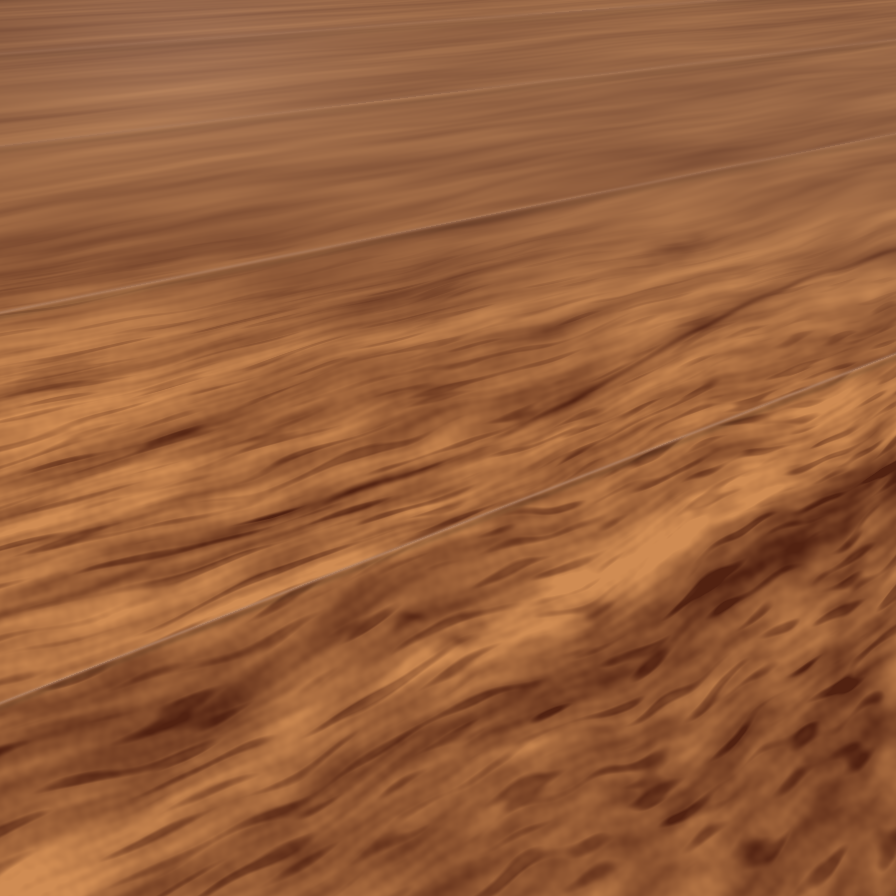
This texture is drawn by a three.js fragment shader. Its source:

```glsl
// Warm brown wooden floor planks receding in perspective, with streaked grain and thin seams.
varying vec2 vUv;

vec2 gradient(vec2 cell) {
  float angle = 6.2832 * fract(sin(dot(cell, vec2(127.1, 311.7))) * 43758.5);
  return vec2(cos(angle), sin(angle));
}

float gradientNoise(vec2 p) {
  vec2 i = floor(p), f = fract(p);
  vec2 w = f * f * f * (f * (f * 6.0 - 15.0) + 10.0);
  float low = mix(dot(gradient(i), f),
                  dot(gradient(i + vec2(1, 0)), f - vec2(1, 0)), w.x);
  float high = mix(dot(gradient(i + vec2(0, 1)), f - vec2(0, 1)),
                   dot(gradient(i + vec2(1, 1)), f - vec2(1, 1)), w.x);
  return mix(low, high, w.y);
}

// Soft stripe of given half width around zero
float band(float d, float halfWidth) {
  return exp(-d * d / (halfWidth * halfWidth));
}

// Dark knot, stretched along the grain
float knot(vec2 uv, vec2 centre, vec2 size) {
  vec2 d = uv - centre;
  d.y -= 0.22 * d.x;
  d += 0.008 * gradientNoise(uv * 40.0);
  return exp(-dot(d / size, d / size));
}

void main() {
  vec2 uv = vUv;

  // Perspective: every grain line meets one vanishing point right of the canvas
  float squeeze = 1.0 - 0.436 * uv.x;
  float rail = (uv.y - 0.484 * uv.x) / squeeze;
  float along = 3.0 * uv.x / (2.29 - uv.x);
  float depth = 1.3 - rail;
  float across = (1.0 / depth - 0.9217) / 0.619;
  float plank = floor(across);
  float far = smoothstep(0.5, 0.95, uv.y);

  // Grain coordinates, slightly wavy and shifted for each plank
  vec2 grain = vec2(along + plank * 7.3, across);
  grain.y += 0.07 * gradientNoise(grain * vec2(1.6, 3.0))
           + 0.014 * gradientNoise(grain * vec2(6.0, 9.0));

  // Tone from broad figure down to fine fibres
  float tone = 0.53 + 0.45 * gradientNoise(grain * vec2(0.9, 3.5) + 4.7);
  tone += 0.55 * gradientNoise(grain * vec2(1.5, 9.0) + 11.3);
  tone += 0.5 * gradientNoise(grain * vec2(3.2, 24.0)) * (1.0 - 0.5 * far);
  tone += 0.3 * gradientNoise(grain * vec2(7.0, 17.0) + 31.0) * (1.0 - far);
  float fine = 1.0 - smoothstep(0.45, 0.82, uv.y);
  tone += 0.35 * fine * gradientNoise(grain * vec2(8.0, 64.0));
  float pores = smoothstep(0.12, 0.42, gradientNoise(grain * vec2(5.5, 46.0) + 71.0));
  tone -= 0.5 * fine * pores;
  tone += 0.12 * fine * gradientNoise(uv * 85.0);

  // Golden sapwood bands and the darker heartwood beside them
  float wander = 0.03 * gradientNoise(vec2(along * 2.0, 3.5));
  float goldRail = rail - 0.11 * smoothstep(0.35, 1.0, uv.x) + wander;
  tone += 0.36 * band(goldRail - 0.01, 0.045);
  tone += 0.36 * band(rail - 0.49 + wander, 0.04);
  tone += 0.2 * band(rail - 0.32 - wander, 0.1) * (1.0 - uv.x);
  float heart = 1.0 - smoothstep(-0.1, -0.035, goldRail);
  tone -= heart * (0.12 + 0.4 * band(goldRail + 0.12, 0.07) * smoothstep(0.45, 0.85, uv.x));
  tone -= 0.35 * band(rail - 0.685, 0.025) * (1.0 - 0.6 * uv.x);
  tone -= 0.4 * smoothstep(0.88, 0.97, uv.y) * (1.0 - smoothstep(0.1, 0.5, uv.x));

  // Long dark cracks, one bending upward to the right
  float jitter = 0.012 * gradientNoise(vec2(along * 5.0, 8.5));
  float bend = rail - 0.31 - 0.11 * smoothstep(0.5, 0.95, uv.x) + jitter;
  float strength = 0.75 + 0.8 * gradientNoise(vec2(along * 4.0, 1.5));
  tone -= strength * (0.65 * band(bend, 0.006) + 0.35 * band(bend - 0.008, 0.02));
  float second = rail - 0.427 - 0.05 * uv.x - jitter;
  tone -= 0.5 * strength * band(second, 0.016) * (1.0 - smoothstep(0.55, 0.8, uv.x));

  // Knots
  tone -= 0.7 * knot(uv, vec2(0.457, 0.31), vec2(0.018, 0.009));
  tone -= 0.8 * knot(uv, vec2(0.515, 0.288), vec2(0.026, 0.011));
  tone -= 0.65 * knot(uv, vec2(0.755, 0.722), vec2(0.04, 0.012));

  // Wood colour, greyer and softer with distance
  vec3 darkWood = vec3(0.46, 0.25, 0.14);
  vec3 goldWood = vec3(0.77, 0.51, 0.30);
  vec3 color = mix(darkWood, goldWood, clamp(tone, -0.45, 1.15));
  color = mix(color, vec3(0.57, 0.41, 0.31), 0.55 * far);
  vec2 glow = (uv - vec2(0.2, 0.95)) / vec2(0.18, 0.1);
  color += 0.06 * exp(-dot(glow, glow));

  // Pale bevelled seams with a thin shadow below
  float seamOffset = (fract(across + 0.5) - 0.5) * 0.619 * depth * depth * squeeze;
  float seamFade = 1.0 - 0.65 * smoothstep(0.55, 0.92, uv.y);
  color *= 1.0 - 0.16 * seamFade * band(seamOffset + 0.005, 0.004);
  color = mix(color, vec3(0.70, 0.53, 0.43), 0.6 * seamFade * band(seamOffset, 0.0019));

  gl_FragColor = vec4(color, 1.0);
}
```
